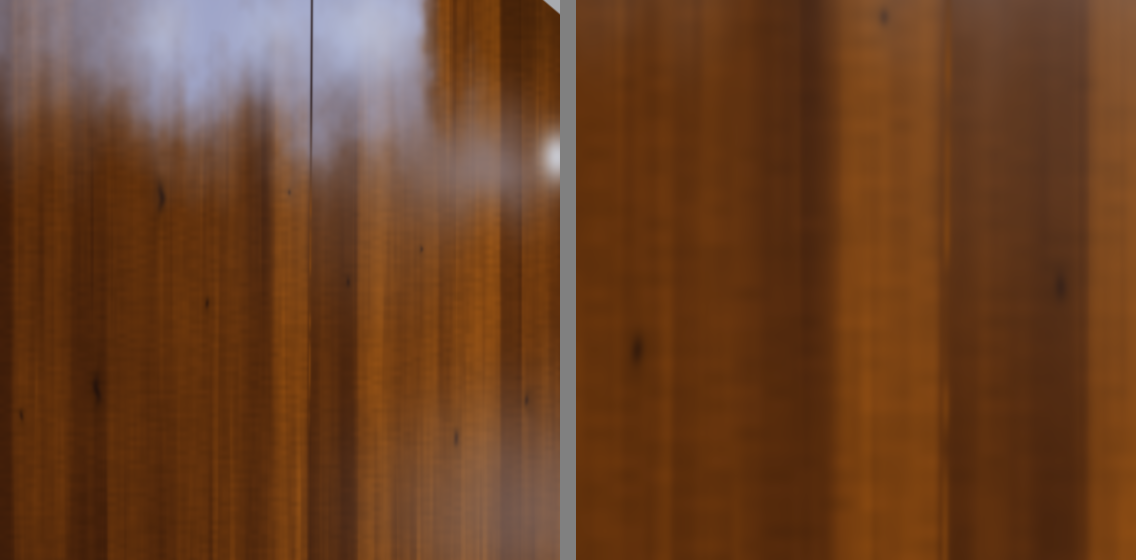
Left: the whole. Right: its middle third, enlarged.
Reproduce this texture procedurally as a WebGL 1 fragment shader.

```glsl
precision highp float;
uniform vec2 u_resolution;

#define PLANKS 15.0
#define PLANK_CONTRAST 0.62
#define GRAIN_CONTRAST 0.50
#define STREAK_STRENGTH 0.16
#define MOTTLE 0.045
#define GLOSS_EDGE 0.75
#define GLOSS_STRENGTH 1.0
#define SEAM_X 0.557
#define KNOTS 9

const vec3 DARK_WOOD = vec3(0.255, 0.118, 0.036);
const vec3 WARM_WOOD = vec3(0.40, 0.20, 0.045);
const vec3 AMBER_WOOD = vec3(0.58, 0.31, 0.06);
const vec3 KNOT_BROWN = vec3(0.12, 0.06, 0.05);
const vec3 SKY_GLOSS = vec3(0.64, 0.68, 0.84);
const vec3 GREY_GLOSS = vec3(0.56, 0.51, 0.54);
const vec3 LAMP_WHITE = vec3(0.84, 0.87, 0.92);

float hash(vec2 p) {
  return fract(sin(dot(p, vec2(127.1, 311.7))) * 43758.5453);
}

float noise(vec2 p) {
  vec2 i = floor(p), f = fract(p);
  f = f * f * (3.0 - 2.0 * f);
  return mix(mix(hash(i), hash(i + vec2(1, 0)), f.x),
             mix(hash(i + vec2(0, 1)), hash(i + vec2(1, 1)), f.x), f.y);
}

// Cloudy noise from four octaves
float cloud(vec2 p) {
  float sum = 0.0, weight = 0.5;
  for (int k = 0; k < 4; k++) {
    sum += weight * noise(p);
    p = p * 2.1 + 5.3;
    weight *= 0.5;
  }
  return sum / 0.9375;
}

// Soft elliptical spot, 1 at its centre
float spot(vec2 p, vec2 centre, vec2 radius) {
  vec2 d = (p - centre) / radius;
  return exp(-dot(d, d));
}

// Tone of the irregular planks, with joints of varied softness
float planks(vec2 p) {
  float x = p.x * PLANKS * (0.85 + 0.35 * p.x);
  float cell = floor(x), f = x - cell;
  float joint = 0.25 + 0.5 * hash(vec2(cell, 3.0));
  float soft = mix(0.05, 0.2, hash(vec2(cell, 6.0)));
  return mix(hash(vec2(cell, 15.0)), hash(vec2(cell + 1.0, 15.0)),
             smoothstep(joint - soft, joint + soft, f));
}

// Long vertical fibres at several widths
float grain(vec2 p) {
  return 0.50 * noise(vec2(p.x * 34.0, p.y * 1.1))
       + 0.32 * noise(vec2(p.x * 80.0 + 7.0, p.y * 2.2))
       + 0.18 * noise(vec2(p.x * 170.0, p.y * 9.0));
}

// Sparse long fibres: amber above zero, dark below
float streaks(vec2 p) {
  float light = smoothstep(0.7, 1.0, noise(vec2(p.x * 75.0 + 31.0, p.y * 1.2)));
  float dark = smoothstep(0.7, 1.0, noise(vec2(p.x * 85.0 + 77.0, p.y * 1.8)));
  return light - dark;
}

vec3 wood(vec2 p) {
  float tone = 0.34 + 0.30 * smoothstep(0.3, 0.95, p.x)
             + PLANK_CONTRAST * (planks(p) - 0.5)
             + GRAIN_CONTRAST * (grain(p) - 0.5)
             + STREAK_STRENGTH * streaks(p)
             + 0.30 * (cloud(p * vec2(7.0, 4.0)) - 0.5);
  vec3 col = mix(DARK_WOOD, WARM_WOOD, smoothstep(-0.1, 0.75, tone));
  col = mix(col, AMBER_WOOD, smoothstep(0.5, 1.1, tone));
  return col * (1.0 + 2.0 * MOTTLE * (noise(p * vec2(55.0, 120.0)) - 0.5));
}

// Scattered knots: a few tall slits among faint specks
vec3 addKnots(vec3 col, vec2 p) {
  for (int k = 0; k < KNOTS; k++) {
    float n = float(k);
    vec2 centre = vec2((n + 0.2 + 0.6 * hash(vec2(n, 1.0))) / float(KNOTS),
                       0.18 + 0.5 * hash(vec2(n, 2.0)));
    float size = pow(hash(vec2(n, 4.0)), 2.0);
    vec2 radius = mix(vec2(0.003, 0.005), vec2(0.008, 0.036), size);
    vec2 q = p;
    q.x += 0.006 * (noise(vec2(p.y * 45.0, n)) - 0.5);
    col = mix(col, KNOT_BROWN, mix(0.45, 0.85, size) * spot(q, centre, radius));
    col *= 1.0 - 0.12 * spot(p, centre, radius * 2.5);
  }
  return col;
}

// Blurred cloudy reflections over the varnish
vec3 addGloss(vec3 col, vec2 p) {
  float ragged = 0.06 * (noise(vec2(p.x * 15.0, p.y * 2.0)) - 0.5)
               + 0.04 * (noise(vec2(p.x * 50.0, p.y * 5.0)) - 0.5)
               + 0.14 * (cloud(p * vec2(9.0, 7.0)) - 0.5);
  float edge = GLOSS_EDGE - 0.06 * smoothstep(0.2, 0.6, p.x);
  float side = (0.60 + 0.38 * smoothstep(0.0, 0.4, p.x))
             * (1.0 - smoothstep(0.73, 0.86, p.x + ragged));
  float sky = smoothstep(edge - 0.13, edge + 0.24, p.y + ragged) * side;
  sky *= 0.70 + 0.55 * cloud(p * vec2(8.0, 6.0) + 3.0);
  vec3 skyTint = mix(GREY_GLOSS, SKY_GLOSS, smoothstep(0.15, 0.65, sky));
  col = mix(col, skyTint, clamp(sky * GLOSS_STRENGTH, 0.0, 0.93));

  vec2 q = p + vec2(0.0, 0.4 * ragged);
  float haze = 0.72 * spot(q, vec2(0.87, 0.71), vec2(0.12, 0.09))
             + 0.52 * spot(q, vec2(0.95, 0.08), vec2(0.27, 0.19))
             + 0.22 * spot(q, vec2(0.66, 0.64), vec2(0.18, 0.18));
  col = mix(col, GREY_GLOSS, haze);
  col *= 1.0 - 0.22 * spot(p, vec2(0.95, 0.97), vec2(0.10, 0.14));
  float lamps = 0.42 * spot(q, vec2(0.66, 0.95), vec2(0.09, 0.07))
              + 0.30 * spot(q, vec2(0.29, 0.95), vec2(0.05, 0.06))
              + 0.25 * spot(q, vec2(0.48, 0.93), vec2(0.06, 0.07))
              + 0.85 * spot(p, vec2(0.995, 0.72), vec2(0.03, 0.045));
  return mix(col, LAMP_WHITE, min(lamps, 1.0));
}

void main() {
  vec2 p = gl_FragCoord.xy / u_resolution;
  vec3 col = addGloss(addKnots(wood(p), p), p);

  // Panel seam: a dark gap above, a worn bright edge below
  float seam = exp(-pow((p.x - SEAM_X + 0.006 * (1.0 - p.y)) / 0.0024, 2.0));
  float gap = smoothstep(0.6, 0.85, p.y);
  float worn = smoothstep(0.2, 0.3, p.y) * noise(vec2(3.0, p.y * 40.0));
  col = mix(col, KNOT_BROWN, 0.7 * seam * gap);
  col = mix(col, AMBER_WOOD, 0.5 * seam * worn * (1.0 - gap));

  // Pale ceiling at the upper right corner
  float ceiling = smoothstep(-0.003, 0.003, p.y - 1.0 + (p.x - 0.97) * 0.85);
  col = mix(col, vec3(0.66, 0.67, 0.69), ceiling);
  gl_FragColor = vec4(col, 1.0);
}
```
